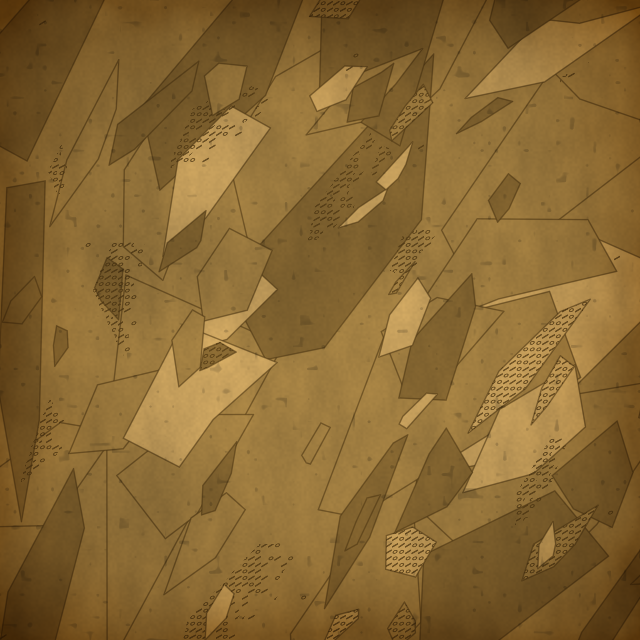
Give the GLSL for this background, as a Shadertoy shader.

```glsl
const float TAU = 6.28319;
const int SHARDS = 84;
const int LARGE_SHARDS = 26;
const int CORNERS = 5;
const vec3 DARK = vec3(0.475, 0.365, 0.175);
const vec3 MID = vec3(0.585, 0.460, 0.238);
const vec3 LIGHT = vec3(0.725, 0.585, 0.340);
const vec3 INK = vec3(0.29, 0.205, 0.070);

float hash(vec2 p) {
    vec3 q = fract(p.xyx * 0.1031);
    q += dot(q, q.yzx + 33.33);
    return fract((q.x + q.y) * q.z);
}

float noise(vec2 p) {
    vec2 cell = floor(p), f = fract(p);
    f = f * f * (3.0 - 2.0 * f);
    float low = mix(hash(cell), hash(cell + vec2(1, 0)), f.x);
    float high = mix(hash(cell + vec2(0, 1)), hash(cell + 1.0), f.x);
    return mix(low, high, f.y);
}

float fbm(vec2 p) {
    float sum = 0.0, amplitude = 0.5;
    for (int i = 0; i < 5; i++) {
        sum += amplitude * noise(p);
        p = mat2(1.6, 1.2, -1.2, 1.6) * p + 7.3;
        amplitude *= 0.5;
    }
    return sum;
}

vec2 rotate(vec2 p, float angle) {
    float c = cos(angle), s = sin(angle);
    return vec2(c * p.x + s * p.y, c * p.y - s * p.x);
}

// Evenly spread points in the unit square
vec2 spread(float index) {
    return fract(0.5 + index * vec2(0.7549, 0.5698));
}

vec2 corner(int index, float seed, vec2 halfSize) {
    vec2 key = vec2(seed, float(index) + 20.0);
    float angle = (float(index) + 0.75 * hash(key)) * TAU / float(CORNERS);
    float radius = mix(0.35, 1.0, hash(key + 41.0));
    return halfSize * radius * vec2(cos(angle), sin(angle));
}

// Signed distance to a jagged polygon
float shardDistance(vec2 p, float seed, vec2 halfSize) {
    float reach = length(p) - halfSize.x;
    if (reach > 0.01) return reach;
    float d = 10.0, side = 1.0;
    vec2 previous = corner(CORNERS - 1, seed, halfSize);
    for (int i = 0; i < CORNERS; i++) {
        vec2 current = corner(i, seed, halfSize);
        vec2 edge = previous - current, w = p - current;
        vec2 b = w - edge * clamp(dot(w, edge) / dot(edge, edge), 0.0, 1.0);
        d = min(d, dot(b, b));
        bvec3 c = bvec3(p.y >= current.y, p.y < previous.y, edge.x * w.y > edge.y * w.x);
        if (all(c) || all(not(c))) side = -side;
        previous = current;
    }
    return side * sqrt(d);
}

// Rows of small rings and slanted dashes, thinned by density
float stamps(vec2 uv, float density, float pixel) {
    const float COUNT = 98.0;
    vec2 grid = uv * COUNT, cell = floor(grid);
    vec2 f = fract(grid) - 0.5;
    float kind = hash(cell + 5.0);
    f.x -= 0.45 * f.y;
    float ring = abs(length(f * vec2(1.0, 1.2)) - 0.27) - 0.09;
    vec2 q = rotate(f, 0.45 + 0.3 * kind);
    float dash = length(vec2(q.x - clamp(q.x, -0.34, 0.34), q.y)) - 0.14;
    float d = kind < 0.5 ? ring : dash;
    float blur = COUNT * pixel * 0.6;
    return step(hash(cell), density) * (1.0 - smoothstep(-blur, blur, d));
}

vec3 pickTone(float pick) {
    return pick < 0.40 ? DARK : (pick < 0.71 ? MID : LIGHT);
}

// Aged surface: broad stains, fine grain and sparse specks
vec3 weather(vec3 color, vec2 uv) {
    float stain = fbm(uv * 5.0) - 0.48;
    float streak = fbm(uv * vec2(34.0, 13.0) + 30.0) - 0.48;
    float grain = noise(uv * 260.0) - 0.5;
    color *= 1.0 + 0.25 * stain + 0.17 * streak + 0.05 * grain;
    return color * (1.0 - 0.16 * smoothstep(0.86, 0.97, noise(uv * 85.0)));
}

// Scorched brown border
vec3 scorch(vec3 color, vec2 frame, float roughness) {
    vec2 gap = min(frame, 1.0 - frame) + 0.07 * (roughness - 0.5);
    vec2 burn = exp(-max(gap, 0.0) * 13.0);
    float edge = clamp(0.85 * (burn.x + burn.y), 0.0, 1.4);
    color *= 1.0 - edge * vec3(0.27, 0.37, 0.58);
    return color * (1.05 - 0.20 * dot(frame - 0.5, frame - 0.5));
}

void mainImage(out vec4 fragColor, in vec2 fragCoord) {
    vec2 uv = fragCoord / iResolution.y;
    vec2 frame = fragCoord / iResolution.xy;
    float aspect = iResolution.x / iResolution.y;
    float pixel = 1.0 / iResolution.y;
    vec3 color = MID;
    float density = 0.0;

    // Large shards first, then clusters of slivers
    for (int i = 0; i < SHARDS; i++) {
        float seed = float(i) + 3.0;
        float age = float(i) / float(SHARDS);
        bool large = i < LARGE_SHARDS;
        vec2 jitter = vec2(hash(vec2(seed, 1.0)), hash(vec2(seed, 2.0))) - 0.5;
        vec2 center = large ? spread(seed) + 0.12 * jitter
                            : spread(mod(seed, 9.0) + 40.0) + 0.36 * jitter;
        float span = (0.055 + 0.34 * pow(1.0 - age, 2.3)) * mix(0.75, 1.25, hash(vec2(seed, 3.0)));
        vec2 halfSize = span * vec2(1.0, mix(0.22, 0.58, hash(vec2(seed, 4.0))));
        float angle = mix(1.2, 0.75, center.x) + 0.75 * (hash(vec2(seed, 5.0)) - 0.5);
        vec2 local = rotate(uv - center * vec2(aspect, 1.0), angle);
        float d = shardDistance(local, seed, halfSize);
        float fill = 1.0 - smoothstep(-0.6 * pixel, 0.6 * pixel, d);
        float outline = 1.0 - smoothstep(0.0, 0.0006 + pixel, abs(d));

        float style = hash(vec2(seed, 6.0));
        bool stamped = !large && style < 0.36;
        bool bare = stamped && style < 0.15;
        if (!bare) {
            color = mix(color, pickTone(hash(vec2(seed, 7.0))), fill);
            color = mix(color, INK, 0.62 * outline);
            density *= 1.0 - fill;
        }
        if (stamped) {
            float fade = smoothstep(-0.7, 0.4, local.y / halfSize.y);
            density = max(density, fill * (bare ? fade : 1.0));
        }
    }

    color = mix(color, INK, 0.75 * stamps(uv, density, pixel));
    color = weather(color, uv);
    color = scorch(color, frame, fbm(uv * 9.0 + 60.0));
    fragColor = vec4(clamp(color, 0.0, 1.0), 1.0);
}
```
